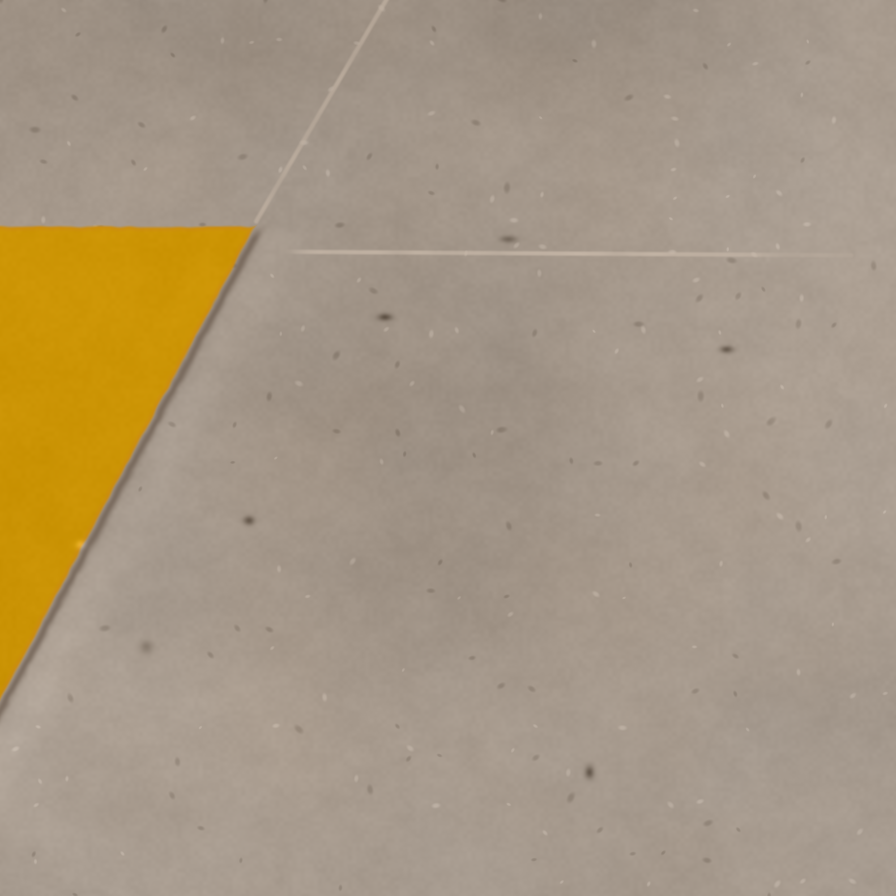
A Shadertoy shader for this texture:

```glsl
// Worn concrete floor with a yellow painted corner and pale expansion joints.

float hash(vec2 p) {
    vec3 q = fract(vec3(p.xyx) * 0.1031);
    q += dot(q, q.yzx + 33.33);
    return fract((q.x + q.y) * q.z);
}

float noise(vec2 p) {
    vec2 i = floor(p), f = fract(p);
    f = f * f * (3.0 - 2.0 * f);
    return mix(mix(hash(i), hash(i + vec2(1, 0)), f.x),
               mix(hash(i + vec2(0, 1)), hash(i + vec2(1, 1)), f.x), f.y);
}

float fbm(vec2 p) {
    float sum = 0.0, amp = 0.5;
    for (int i = 0; i < 5; i++) {
        sum += amp * (noise(p) - 0.5);
        p = mat2(1.6, 1.2, -1.2, 1.6) * p + 17.3;
        amp *= 0.55;
    }
    return sum;
}

float glow(vec2 p, vec2 center, vec2 radius) {
    vec2 d = (p - center) / radius;
    return exp(-dot(d, d));
}

float segment(vec2 p, vec2 a, vec2 b) {
    vec2 d = b - a;
    return length(p - a - d * clamp(dot(p - a, d) / dot(d, d), 0.0, 1.0));
}

// Sparse elongated flecks, one candidate per jittered cell
float flecks(vec2 p, float cells, float density, float seed) {
    vec2 id = floor(p * cells);
    vec2 jitter = vec2(hash(id + seed), hash(id + seed + 41.0));
    vec2 d = fract(p * cells) - mix(vec2(0.3), vec2(0.7), jitter);
    float angle = 6.283 * hash(id + seed + 83.0);
    d *= mat2(cos(angle), -sin(angle), sin(angle), cos(angle));
    float size = mix(0.07, 0.16, hash(id + seed + 19.0));
    float shape = 1.0 - smoothstep(0.3, 1.5, length(d / vec2(size, size * 0.6)));
    return shape * step(1.0 - density, hash(id + seed + 127.0));
}

vec3 concrete(vec2 p) {
    // Broad light and dark stains
    float tone = 0.015;
    tone -= 0.045 * glow(p, vec2(0.22, 0.96), vec2(0.36, 0.13));
    tone -= 0.045 * glow(p, vec2(0.66, 1.0), vec2(0.22, 0.12));
    tone -= 0.028 * glow(p, vec2(0.46, 0.66), vec2(0.26, 0.15));
    tone -= 0.038 * glow(p, vec2(0.50, 0.40), vec2(0.20, 0.17));
    tone -= 0.015 * glow(p, vec2(0.92, 0.25), vec2(0.12, 0.13));
    tone += 0.025 * glow(p, vec2(0.95, 0.65), vec2(0.20, 0.40));
    tone += 0.015 * glow(p, vec2(0.08, 0.13), vec2(0.25, 0.20));

    // Cloudy mottling and fine grain
    vec2 warp = p + 0.05 * vec2(fbm(p * 5.0), fbm(p * 5.0 + 31.0));
    tone += 0.042 * fbm(warp * vec2(7.0, 9.0));
    tone += 0.035 * fbm(p * vec2(38.0, 46.0) + 9.0);
    tone += 0.016 * (noise(p * 210.0) - 0.5);
    vec3 color = vec3(0.638, 0.588, 0.538) + tone;
    color += vec3(0.012, 0.0, -0.012) * fbm(p * 6.0 + 57.0);

    // Chips and pits
    color += 0.07 * flecks(p, 34.0, 0.10, 5.0);
    color -= 0.08 * flecks(p + 0.013, 27.0, 0.10, 61.0);
    float pit = glow(p, vec2(0.430, 0.646), vec2(0.008, 0.004))
              + glow(p, vec2(0.278, 0.419), vec2(0.006, 0.005))
              + glow(p, vec2(0.811, 0.610), vec2(0.007, 0.004))
              + glow(p, vec2(0.658, 0.138), vec2(0.005, 0.007))
              + 0.7 * glow(p, vec2(0.568, 0.733), vec2(0.009, 0.004))
              + 0.5 * glow(p, vec2(0.163, 0.278), vec2(0.007, 0.007));
    return color - 0.25 * pit;
}

void mainImage(out vec4 fragColor, in vec2 fragCoord) {
    vec2 p = fragCoord / iResolution.xy;
    float soft = max(0.0022, 0.8 / iResolution.y);
    vec3 color = concrete(p);

    // Pale joints, worn unevenly along their length
    float wear = 0.65 + 0.5 * noise(p * 45.0);
    float diagonal = segment(p, vec2(0.286, 0.753), vec2(0.434, 1.005));
    color = mix(color, vec3(0.75, 0.69, 0.63),
                0.75 * wear * (1.0 - smoothstep(0.0006, 0.0042, diagonal)));
    float level = segment(p, vec2(0.319, 0.719), vec2(0.95, 0.715));
    float fade = smoothstep(0.31, 0.36, p.x) * (1.0 - 0.7 * smoothstep(0.72, 0.95, p.x));
    color = mix(color, vec3(0.78, 0.72, 0.66),
                0.8 * wear * fade * (1.0 - smoothstep(0.0006, 0.0040, level)));

    // Shadowed groove and pale strip along the slanted paint edge
    float ragged = 0.0018 * (noise(p * 90.0) - 0.5);
    float side = dot(p - vec2(0.283, 0.745), normalize(vec2(0.526, -0.283))) + ragged;
    float below = 1.0 - smoothstep(-0.01, 0.01, p.y - 0.742);
    color += 0.025 * below * glow(vec2(side, 0.0), vec2(0.035, 0.0), vec2(0.022, 1.0));
    color = mix(color, vec3(0.43, 0.37, 0.32),
                0.75 * below * glow(vec2(side, 0.0), vec2(0.006, 0.0), vec2(0.005, 1.0)));

    // Yellow paint with an orange worn rim
    float top = p.y - 0.747 + ragged;
    float edge = max(side, top);
    vec3 paint = vec3(0.795, 0.578, 0.015) + vec3(0.03, 0.025, 0.01) * (p.y - 0.5);
    paint += 0.03 * fbm(p * 22.0) + 0.012 * (noise(p * 190.0) - 0.5);
    paint = mix(paint, vec3(0.80, 0.53, 0.10), 0.6 * smoothstep(-0.007, 0.0, edge));
    color = mix(color, paint, 1.0 - smoothstep(-soft, soft, edge));
    color += 0.12 * glow(p, vec2(0.090, 0.392), vec2(0.006, 0.005));

    fragColor = vec4(clamp(color, 0.0, 1.0), 1.0);
}
```
